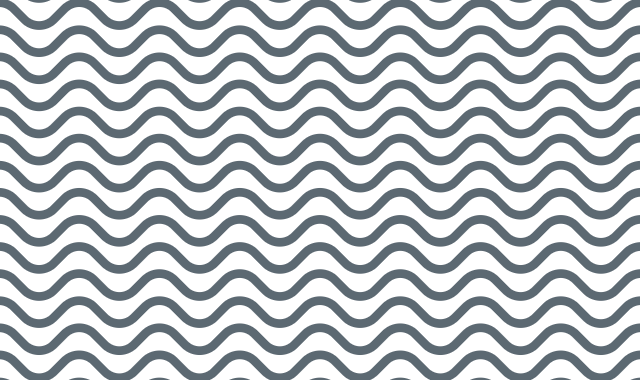
This pattern is drawn by a Shadertoy shader. Its source:

```glsl
// Stacked slate wavy stripes on white: round arcs joined by straight slopes.
#define PERIOD 0.2112       // crest to crest, in canvas heights
#define ROW_STEP 0.0713     // vertical distance between waves
#define ROW_SHIFT -0.0362   // midline of the row just below the centre
#define AMPLITUDE 0.0301    // midline to crest of the stroke centre
#define LINE_WIDTH 0.0229
#define SLOPE_ANGLE 0.7854  // steepest angle of the wave
#define INK vec3(0.360, 0.410, 0.447)
#define PAPER vec3(1.0)

// Distance to one wave; p.x is 0 at a crest, p.y is 0 on the midline.
float waveDistance(vec2 p) {
    float quarter = 0.25 * PERIOD;
    vec2 along = vec2(cos(SLOPE_ANGLE), sin(SLOPE_ANGLE));
    float radius = (quarter * along.y - AMPLITUDE * along.x) / (1.0 - along.x);
    float halfSlope = (quarter - radius * along.y) / along.x;

    // Fold to half a period, then turn about the inflection point.
    p.x = quarter - abs(mod(p.x + 2.0 * quarter, PERIOD) - 2.0 * quarter);
    if (dot(p, along) < 0.0) p = -p;

    // Straight slope near the inflection, circular arc near the crest.
    if (dot(p, along) < halfSlope) return abs(dot(p, vec2(-along.y, along.x)));
    return abs(length(p - vec2(quarter, AMPLITUDE - radius)) - radius);
}

void mainImage(out vec4 fragColor, in vec2 fragCoord) {
    vec2 uv = (fragCoord - 0.5 * iResolution.xy) / iResolution.y;
    float pixel = 1.0 / iResolution.y;

    // Neighbouring rows interleave, so take the nearest of three.
    float y = uv.y - ROW_SHIFT;
    float nearestRow = floor(y / ROW_STEP + 0.5);
    float dist = 1.0;
    for (int i = -1; i <= 1; i++) {
        float midline = (nearestRow + float(i)) * ROW_STEP;
        dist = min(dist, waveDistance(vec2(uv.x, y - midline)));
    }

    // Antialiased stroke
    float edge = dist - 0.5 * LINE_WIDTH;
    float coverage = clamp(0.5 - edge / pixel, 0.0, 1.0);
    fragColor = vec4(mix(PAPER, INK, coverage), 1.0);
}
```
